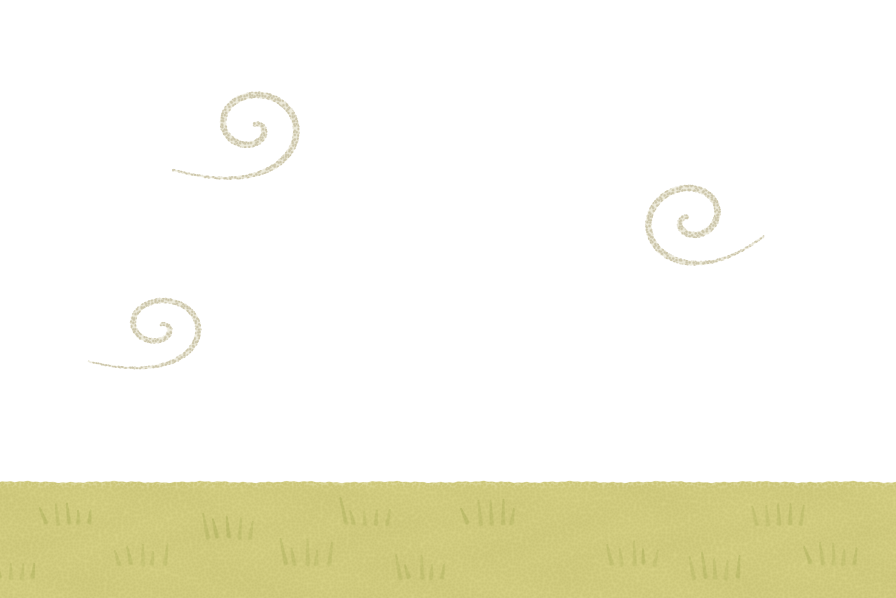
This background is drawn by a WebGL 2 fragment shader. Its source:

```glsl
#version 300 es
precision highp float;

uniform vec2 u_resolution;
out vec4 outColor;

// Palette
const vec3 SKY = vec3(1.0);
const vec3 GROUND = vec3(0.815, 0.792, 0.492);
const vec3 GROUND_LIGHT = vec3(0.85, 0.83, 0.60);
const vec3 GRASS = vec3(0.725, 0.725, 0.405);
const vec3 SWIRL_DARK = vec3(0.80, 0.775, 0.665);
const vec3 SWIRL_LIGHT = vec3(0.93, 0.92, 0.86);

// Layout, in canvas heights
const float HORIZON = 0.194;
const float EDGE_WOBBLE = 0.0009;
const float GRAIN_SCALE = 210.0;
const float GRAIN_AMOUNT = 0.045;

// Swirl: radius grows along the stroke, then flares into a tail
const int SWIRL_STEPS = 64;
const float SWIRL_START = 0.98;
const float SWIRL_TURN = 9.84;
const float SWIRL_INNER = 0.0078;
const float SWIRL_GROWTH = 0.082;
const float SWIRL_BULGE = 0.0039;
const vec2 SWIRL_STRETCH = vec2(1.1, 0.95);
const float SWIRL_REACH = 0.17;
const float STROKE = 0.0053;

// Grass
const int TUFTS = 12;
const int BLADES = 5;
const float TUFT_SPACING = 0.1172;
const float BLADE_SPACING = 0.0185;
const float BLADE_HEIGHT = 0.036;
const float BLADE_WIDTH = 0.0036;

vec2 hash2(vec2 p) {
    vec3 q = fract(p.xyx * vec3(0.1031, 0.1030, 0.0973));
    q += dot(q, q.yzx + 33.33);
    return fract((q.xx + q.yz) * q.zy);
}

// Distance to the nearest scattered cell point
float cellular(vec2 p) {
    vec2 cell = floor(p), f = fract(p);
    float nearest = 2.0;
    for (int y = -1; y <= 1; y++)
        for (int x = -1; x <= 1; x++) {
            vec2 o = vec2(x, y);
            nearest = min(nearest, length(o + hash2(cell + o) - f));
        }
    return nearest;
}

// Distance to a segment (x) and position along it (y)
vec2 segment(vec2 p, vec2 a, vec2 b) {
    vec2 ab = b - a;
    float h = clamp(dot(p - a, ab) / dot(ab, ab), 0.0, 1.0);
    return vec2(length(p - a - ab * h), h);
}

vec2 swirlPoint(float s, float tail) {
    float angle = SWIRL_START - SWIRL_TURN * s;
    float radius = SWIRL_INNER + SWIRL_GROWTH * s + tail * pow(s, 20.0)
                 + SWIRL_BULGE * sin(8.4 * (s - 0.2));
    return radius * SWIRL_STRETCH * vec2(cos(angle), sin(angle));
}

// Signed distance to a tapered spiral stroke
float swirl(vec2 p, vec2 center, vec2 scale, float turn, float tail) {
    vec2 q = (p - center) / scale;
    if (length(q) > SWIRL_REACH) return 1.0;
    float c = cos(turn), s = sin(turn);
    q = vec2(c * q.x - s * q.y, s * q.x + c * q.y);
    float d = 1.0;
    vec2 a = swirlPoint(0.0, tail);
    for (int i = 1; i <= SWIRL_STEPS; i++) {
        float t = float(i) / float(SWIRL_STEPS);
        vec2 b = swirlPoint(t, tail);
        float taper = mix(0.7, 1.0, smoothstep(0.0, 0.25, t)) * mix(1.0, 0.35, smoothstep(0.8, 1.0, t));
        d = min(d, segment(q, a, b).x - STROKE * taper);
        a = b;
    }
    return d * abs(scale.y);
}

// Coverage of all the soft grass blades
float grass(vec2 p) {
    float cover = 0.0;
    for (int i = 0; i < TUFTS; i++) {
        float n = float(i);
        float row = mod(n + step(8.5, n), 2.0);
        vec2 center = vec2(0.02 + TUFT_SPACING * n + 0.098 * step(7.5, n) - 0.0234 * sin(1.2 * n),
                           mix(0.068, 0.135, row) - 0.0156 * cos(2.0944 * n));
        if (length(p - center) > 0.09) continue;
        for (int j = 0; j < BLADES; j++) {
            float k = float(j) - 0.5 * float(BLADES - 1);
            vec2 r = hash2(vec2(n, k) + 7.0);
            vec2 base = center + vec2(k * BLADE_SPACING + 0.006 * (r.x - 0.5), -0.02 + 0.004 * r.y);
            vec2 tip = base + vec2(0.003 * k - 0.004 * r.y, BLADE_HEIGHT * mix(0.55, 1.15, r.x));
            vec2 blade = segment(p, base, tip);
            float width = BLADE_WIDTH * mix(1.1, 0.5, blade.y);
            float soft = 1.0 - smoothstep(width * 0.4, width * 1.4, blade.x);
            cover = max(cover, soft * mix(0.45, 0.8, r.y));
        }
    }
    return cover;
}

void main() {
    vec2 p = gl_FragCoord.xy / u_resolution.y;
    float aa = 0.75 / u_resolution.y;
    float grain = cellular(p * GRAIN_SCALE);
    vec3 color = SKY;

    // Wind swirls with a chalky grain
    float d = swirl(p, vec2(0.424, 0.789), vec2(1.0), 0.0, 0.053);
    d = min(d, swirl(p, vec2(0.268, 0.455), vec2(0.89, 0.81), 0.0, 0.053));
    d = min(d, swirl(p, vec2(1.152, 0.635), vec2(-0.98, 0.98), 0.26, 0.032));
    vec3 chalk = mix(SWIRL_DARK, SWIRL_LIGHT, smoothstep(0.1, 0.8, grain));
    color = mix(color, chalk, 1.0 - smoothstep(-aa, aa, d + 0.0015 * (grain - 0.4)));

    // Ground with a ragged, paler rim and faint layered mottling
    float edge = HORIZON + EDGE_WOBBLE * (sin(p.x * 41.0) + 0.6 * sin(p.x * 173.0) + 0.5 * sin(p.x * 437.0));
    float depth = edge - p.y;
    if (depth > -aa) {
        float mottle = sin(p.x * 23.0 + 2.0 * sin(p.y * 31.0)) * sin(p.y * 47.0 + sin(p.x * 17.0));
        float rim = (1.0 - smoothstep(0.002, 0.014, depth)) * smoothstep(0.3, 0.75, grain);
        vec3 ground = mix(GROUND, GRASS, grass(p));
        ground = mix(ground, GROUND_LIGHT, 0.7 * rim);
        ground += GRAIN_AMOUNT * (grain - 0.45) + 0.006 * mottle;
        color = mix(color, ground, smoothstep(-aa, aa, depth));
    }
    outColor = vec4(color, 1.0);
}
```
